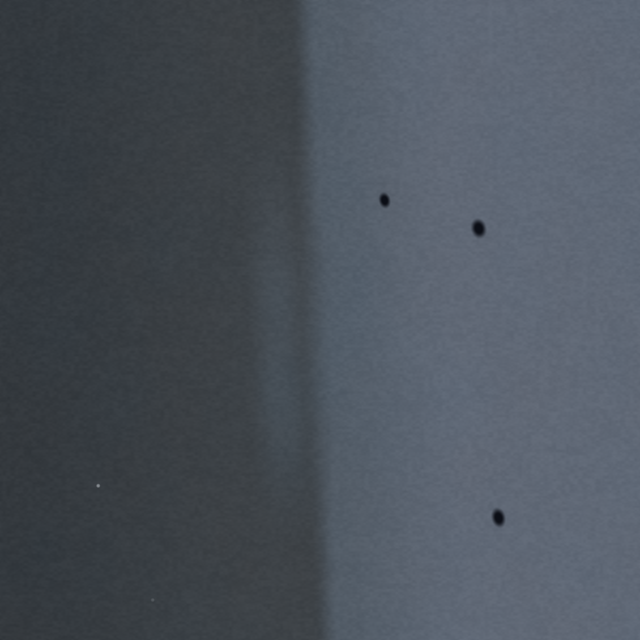
Reproduce this texture procedurally as a Shadertoy shader.

```glsl
// A dim wall split by a soft, slightly leaning vertical shadow edge.
// Smooth gradients set the two tones, a faint glow lies beside the edge,
// rotated ellipses make the dark holes, and value noise adds mottling and grain.

#define SHADE_FAR   vec3(0.200, 0.222, 0.242)
#define SHADE_NEAR  vec3(0.240, 0.260, 0.278)
#define LIGHT_NEAR  vec3(0.318, 0.358, 0.400)
#define LIGHT_FAR   vec3(0.374, 0.408, 0.461)
#define GLOW_COLOR  vec3(0.036, 0.048, 0.060)
#define HOLE_COLOR  vec3(0.045, 0.055, 0.085)
#define EDGE_TOP    0.472
#define EDGE_BOTTOM 0.512
#define EDGE_SOFT   0.024
#define GRAIN       0.027
#define MOTTLE      0.014
#define HOLE_TILT   0.24

float hash(vec2 p) {
    vec3 q = fract(vec3(p.xyx) * 0.1031);
    q += dot(q, q.yzx + 33.33);
    return fract((q.x + q.y) * q.z);
}

float valueNoise(vec2 p) {
    vec2 cell = floor(p), f = fract(p);
    f = f * f * (3.0 - 2.0 * f);
    float low = mix(hash(cell), hash(cell + vec2(1, 0)), f.x);
    float high = mix(hash(cell + vec2(0, 1)), hash(cell + vec2(1, 1)), f.x);
    return mix(low, high, f.y);
}

// Fractal noise centred on zero
float mottle(vec2 p) {
    float sum = 0.0, gain = 0.5;
    for (int i = 0; i < 4; i++) {
        sum += gain * (valueNoise(p) - 0.5);
        p = p * 2.03 + 17.3;
        gain *= 0.6;
    }
    return sum;
}

// Soft coverage of a leaning ellipse
float hole(vec2 p, vec2 center, vec2 radius) {
    float c = cos(HOLE_TILT), s = sin(HOLE_TILT);
    vec2 d = mat2(c, -s, s, c) * (p - center);
    return 1.0 - smoothstep(0.45, 1.4, length(d / radius));
}

float speck(vec2 p, vec2 center, float radius) {
    return 1.0 - smoothstep(0.2, 1.0, length(p - center) / radius);
}

void mainImage(out vec4 fragColor, in vec2 fragCoord) {
    vec2 uv = fragCoord / iResolution.xy;

    // Shadow edge, softest around mid height, and the tone on either side
    float edge = mix(EDGE_BOTTOM, EDGE_TOP, uv.y);
    edge += 0.004 * mottle(vec2(3.0, uv.y * 7.0));
    float side = uv.x - edge;
    float middle = smoothstep(0.12, 0.42, uv.y) * (1.0 - smoothstep(0.50, 0.85, uv.y));
    float soft = EDGE_SOFT * (0.85 + 0.35 * middle);
    float lit = smoothstep(-soft, soft, side);
    vec3 shade = mix(SHADE_FAR, SHADE_NEAR, smoothstep(0.0, 0.44, uv.x));
    vec3 light = mix(LIGHT_NEAR, LIGHT_FAR, smoothstep(-0.02, 0.24, side));

    // Faint upright glow left of the edge, with a shallow crease between
    float glowLeft = mix(0.425, 0.385, uv.y);
    float glow = middle * smoothstep(glowLeft - 0.026, glowLeft + 0.026, uv.x);
    glow *= 1.0 - 0.55 * smoothstep(-0.050, -0.012, side);
    shade += GLOW_COLOR * glow;
    vec3 color = mix(shade, light, lit);

    // Cool and warm blotches, broad mottling, then fine stretched grain
    float tint = mottle(uv * vec2(11.0, 8.0) + 40.0);
    color += tint * vec3(0.008, -0.003, -0.010);
    color += MOTTLE * mottle(uv * vec2(26.0, 34.0));
    float grain = valueNoise(uv * vec2(150.0, 220.0)) - 0.5;
    grain += 0.5 * (valueNoise(uv * vec2(300.0, 380.0) + 9.0) - 0.5);
    color += GRAIN * grain * mix(0.85, 1.0, lit);

    // Three holes on the lit side
    float holes = hole(uv, vec2(0.601, 0.687), vec2(0.0075, 0.0105));
    holes = max(holes, hole(uv, vec2(0.748, 0.643), vec2(0.0098, 0.0130)));
    holes = max(holes, hole(uv, vec2(0.779, 0.191), vec2(0.0090, 0.0130)));
    color = mix(color, HOLE_COLOR, holes);

    // Pale dust on the shaded side
    color += 0.30 * speck(uv, vec2(0.1535, 0.241), 0.0042);
    color += 0.10 * speck(uv, vec2(0.2385, 0.0625), 0.0040);

    fragColor = vec4(clamp(color, 0.0, 1.0), 1.0);
}
```
